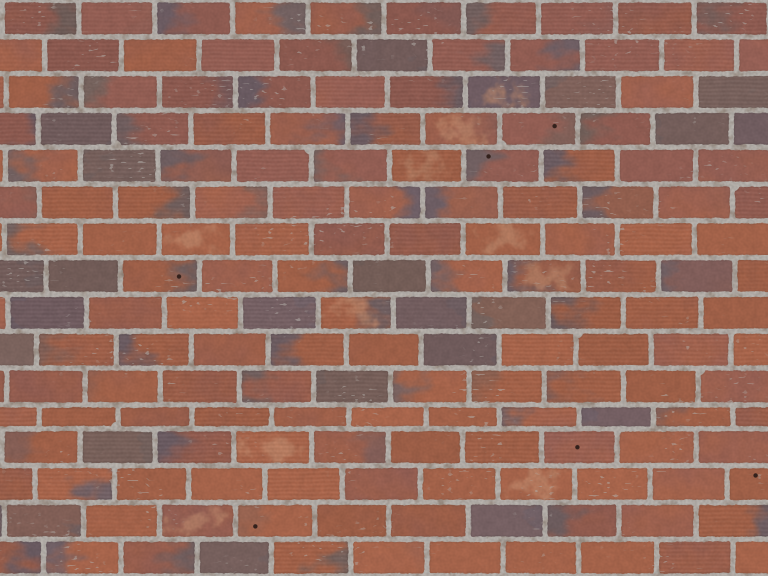
This texture is drawn by a Shadertoy shader. Its source:

```glsl
// Weathered red brick wall in running bond, with pale mortar and one course of thin bricks.

const vec2 WALL = vec2(4.0 / 3.0, 1.0);   // wall size, in canvas heights
const float COLUMNS = 10.0;
const float THIN_ROW = 11.0;              // counted from the top
const float THIN_HEIGHT = 0.65;           // relative to a full course
const float COURSES = 15.0 + THIN_HEIGHT;
const float MORTAR_HALF = 0.0046;

const vec3 DULL_RED = vec3(0.56, 0.36, 0.32);
const vec3 ORANGE = vec3(0.63, 0.38, 0.285);
const vec3 SOOT = vec3(0.45, 0.375, 0.35);
const vec3 BLUE_GREY = vec3(0.42, 0.36, 0.39);
const vec3 PALE_CLAY = vec3(0.73, 0.53, 0.42);
const vec3 MORTAR = vec3(0.69, 0.67, 0.65);
const vec3 GRIME = vec3(0.58, 0.53, 0.49);

struct Brick {
    vec2 id;
    vec2 local;      // position from the brick centre
    vec2 halfSize;
};

float hash(vec2 p) {
    vec3 q = fract(p.xyx * 0.1031);
    q += dot(q, q.yzx + 33.33);
    return fract((q.x + q.y) * q.z);
}

float cornerSlope(vec2 cell, vec2 offset) {
    float angle = 6.2832 * hash(cell);
    return dot(vec2(cos(angle), sin(angle)), offset);
}

float gradientNoise(vec2 p) {
    vec2 i = floor(p), f = fract(p), e = vec2(1.0, 0.0);
    vec2 u = f * f * f * (f * (f * 6.0 - 15.0) + 10.0);
    float low = mix(cornerSlope(i, f), cornerSlope(i + e, f - e), u.x);
    float high = mix(cornerSlope(i + e.yx, f - e.yx), cornerSlope(i + 1.0, f - 1.0), u.x);
    return mix(low, high, u.y);
}

float fbm(vec2 p) {
    float sum = 0.0, amplitude = 1.0;
    for (int k = 0; k < 3; k++) {
        sum += amplitude * gradientNoise(p);
        p = p * 2.03 + 17.0;
        amplitude *= 0.5;
    }
    return sum;
}

// Head joint i of a row, in brick widths
float jointX(float i, float row) {
    float shift = 0.46 * mod(row, 2.0) + 0.01 + 0.13 * hash(vec2(row, 71.0));
    return i + shift + 0.05 * (hash(vec2(i, row + 40.0)) - 0.5);
}

Brick findBrick(vec2 p) {
    float t = (WALL.y - p.y) * COURSES;
    float row = t < THIN_ROW + THIN_HEIGHT ? min(floor(t), THIN_ROW) : floor(t + 1.0 - THIN_HEIGHT);
    float top = row - (row > THIN_ROW ? 1.0 - THIN_HEIGHT : 0.0);
    float height = row == THIN_ROW ? THIN_HEIGHT : 1.0;

    float x = p.x / WALL.x * COLUMNS;
    float i = floor(x - jointX(0.0, row));
    if (x < jointX(i, row)) i -= 1.0;
    else if (x >= jointX(i + 1.0, row)) i += 1.0;
    float left = jointX(i, row), right = jointX(i + 1.0, row);

    vec2 unit = vec2(WALL.x / COLUMNS, WALL.y / COURSES);
    vec2 local = vec2(x - 0.5 * (left + right), top + 0.5 * height - t) * unit;
    return Brick(vec2(i, row), local, 0.5 * vec2(right - left, height) * unit);
}

// Signed distance to the worn outline, negative inside the brick
float brickDistance(Brick b, vec2 p) {
    float radius = 0.003;
    float tilt = 0.018 * (hash(b.id + 5.0) - 0.5);
    vec2 q = b.local + vec2(0.0, tilt * b.local.x);
    vec2 d = abs(q) - b.halfSize + MORTAR_HALF + radius;
    float box = length(max(d, 0.0)) + min(max(d.x, d.y), 0.0) - radius;
    box += 0.0016 * fbm(p * 70.0) + 0.0008 * gradientNoise(p * 230.0);
    // A few chipped corners
    vec2 side = sign(vec2(hash(b.id + 11.0), hash(b.id + 13.0)) - 0.5);
    float chip = 0.013 * step(hash(b.id + 17.0), 0.07) - length(b.local - side * b.halfSize);
    return max(box, chip);
}

vec3 brickColor(Brick b, vec2 p) {
    vec2 q = b.local / b.halfSize;
    // Clay tint, warmer in the lower courses
    float warmth = 0.65 * hash(b.id + 23.0) + 0.4 * (1.0 - smoothstep(0.45, 1.0, p.y));
    vec3 color = mix(DULL_RED, ORANGE, smoothstep(0.3, 0.8, warmth + 0.2 * fbm(p * 12.0)));
    // Kiln burns: whole bricks, or a cloud at one end
    float burn = hash(b.id + 29.0);
    float end = sign(hash(b.id + 31.0) - 0.5);
    float cloud = smoothstep(0.0, 1.0, q.x * end + 1.1 * fbm(p * vec2(13.0, 24.0)));
    float soot = max(0.9 * smoothstep(0.85, 0.89, burn), cloud * smoothstep(0.48, 0.65, burn));
    color = mix(color, mix(SOOT, BLUE_GREY, hash(b.id + 37.0)), soot);
    // Pale bloom on rare bricks
    float bloom = step(hash(b.id + 41.0), 0.05) * smoothstep(0.9, 0.1, length(q * vec2(1.2, 0.9)) + fbm(p * 30.0));
    color = mix(color, PALE_CLAY, 0.6 * bloom);
    // Wire-cut ribs and grain
    float ribs = sin(p.y * 880.0 + 2.0 * gradientNoise(p * 20.0));
    color += 0.014 * ribs * smoothstep(0.4, 0.7, hash(b.id + 43.0));
    color *= 1.0 + 0.08 * (hash(b.id + 47.0) - 0.5) + 0.05 * fbm(p * 60.0) + 0.05 * gradientNoise(p * 210.0);
    // Lime scratches
    float scratch = smoothstep(0.28, 0.5, gradientNoise(p * vec2(80.0, 190.0)));
    color = mix(color, MORTAR, 0.55 * scratch * smoothstep(0.0, 0.45, fbm(p * 9.0 + 50.0)));
    // Occasional small hole
    vec2 center = 0.6 * b.halfSize * (2.0 * vec2(hash(b.id + 53.0), hash(b.id + 59.0)) - 1.0);
    float hole = step(hash(b.id + 61.0), 0.035) * (1.0 - smoothstep(0.0025, 0.005, length(b.local - center)));
    return mix(color, vec3(0.2, 0.13, 0.11), hole);
}

void mainImage(out vec4 fragColor, in vec2 fragCoord) {
    vec2 p = fragCoord / iResolution.xy * WALL;
    Brick brick = findBrick(p);
    float d = brickDistance(brick, p);

    vec3 mortar = mix(MORTAR, GRIME, smoothstep(-0.1, 0.8, fbm(p * 45.0)));
    mortar *= 1.0 + 0.1 * gradientNoise(p * 200.0);
    vec3 clay = brickColor(brick, p) * mix(0.93, 1.0, smoothstep(0.0, 0.004, -d));

    float edge = max(0.001, 0.75 / iResolution.y);
    fragColor = vec4(mix(clay, mortar, smoothstep(-edge, edge, d)), 1.0);
}
```
